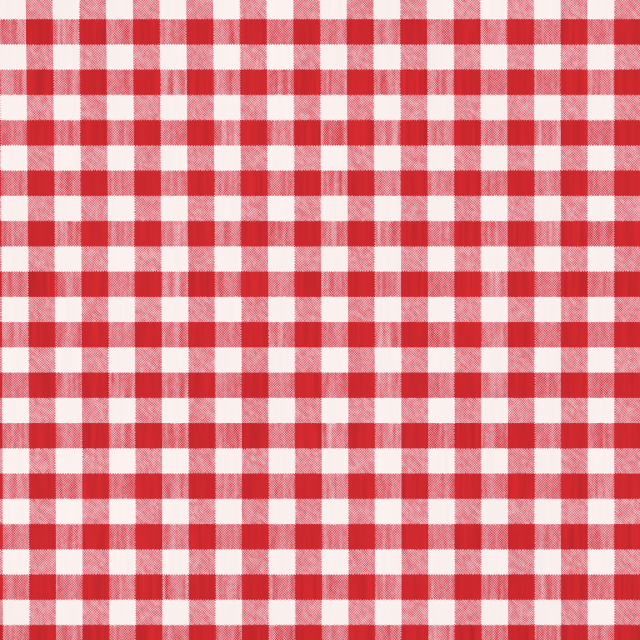
Give the GLSL for this pattern, as a Shadertoy shader.

```glsl
#define WHITE vec3(0.98, 0.94, 0.93)
#define RED vec3(0.80, 0.16, 0.18)
#define BLEND_TINT vec3(0.0, 0.005, 0.035)
#define REPEATS vec2(11.966, 12.677)
#define BAND_CENTRE vec2(0.0612, 0.9503)
#define SKEW 0.0059
#define THREADS 512.0
#define WEAVE_CONTRAST 0.78
#define STREAK 0.28
#define GRAIN 0.16
#define SLUB 0.14

const float PI = 3.14159265;

float hash(vec2 p) {
    vec3 q = fract(p.xyx * vec3(0.1031, 0.1030, 0.0973));
    q += dot(q, q.yzx + 33.33);
    return fract((q.x + q.y) * q.z);
}

float noise(vec2 p) {
    vec2 i = floor(p), f = fract(p);
    f = f * f * (3.0 - 2.0 * f);
    return mix(mix(hash(i), hash(i + vec2(1, 0)), f.x),
               mix(hash(i + vec2(0, 1)), hash(i + vec2(1, 1)), f.x), f.y);
}

// Over-under weave in -1..1, averaged over the pixel footprint
float weave(vec2 thread, float footprint) {
    float a = 0.5 * PI * clamp(footprint, 0.001, 2.0);
    float fade = sin(a) / a;
    vec2 s = sin(PI * thread);
    return s.x * s.y * fade * fade;
}

void mainImage(out vec4 fragColor, in vec2 fragCoord) {
    float pixel = 1.0 / iResolution.y;
    vec2 uv = fragCoord * pixel;

    // Warp bands lean slightly towards the lower left
    vec2 cloth = uv;
    cloth.x -= SKEW * (1.0 - uv.x) * (1.0 - uv.y * uv.y);
    vec2 bands = (cloth - BAND_CENTRE) * REPEATS;
    vec2 cell = floor(bands * 2.0 + 0.5);

    // Uneven yarn: upright streaks, diagonal grain and single-thread slubs
    float streak = 0.7 * (noise(vec2(uv.x * 130.0, uv.y * 9.0)) - 0.5);
    streak += 0.8 * (noise(vec2(uv.x * 250.0, uv.y * 14.0 + 40.0)) - 0.5);
    float grain = noise(vec2((uv.x + uv.y) * 170.0, (uv.x - uv.y) * 80.0 + 90.0)) - 0.5;
    float slub = noise(uv * THREADS * vec2(0.7, 0.45)) - 0.5;
    float cellTone = hash(cell + 50.0) - 0.5;
    streak *= 0.6 + 0.8 * hash(cell + 80.0);

    vec2 thread = uv * THREADS + vec2(0.6 * streak, 0.6 * grain);
    float over = weave(thread, THREADS * pixel);

    // Signed distance to each band, toothed by one thread
    vec2 dist = (abs(fract(bands + 0.5) - 0.5) - 0.25) / REPEATS;
    dist += over / THREADS;
    vec2 band = 1.0 - smoothstep(-0.6 * pixel, 0.6 * pixel, dist);
    float warp = band.x, weft = band.y;

    // Dye coverage where only one set of threads is red
    float dots = 0.5 * WEAVE_CONTRAST * over + 0.04 * cellTone + SLUB * slub;
    float warpOnly = 0.48 + dots + GRAIN * grain;
    float weftOnly = 0.58 + dots + STREAK * streak;
    float dye = warp * weft
              + warp * (1.0 - weft) * warpOnly
              + weft * (1.0 - warp) * weftOnly;
    dye = clamp(dye, 0.0, 1.0);

    vec3 color = mix(WHITE, RED, dye) + BLEND_TINT * 4.0 * dye * (1.0 - dye);

    // Soft shading of the solid squares
    color *= 1.0 + mix(0.012, 0.09, warp * weft) * (streak + 0.4 * over * warp * weft);
    color += 0.012 * (noise(uv * 5.0) - 0.5);
    fragColor = vec4(clamp(color, 0.0, 1.0), 1.0);
}
```
